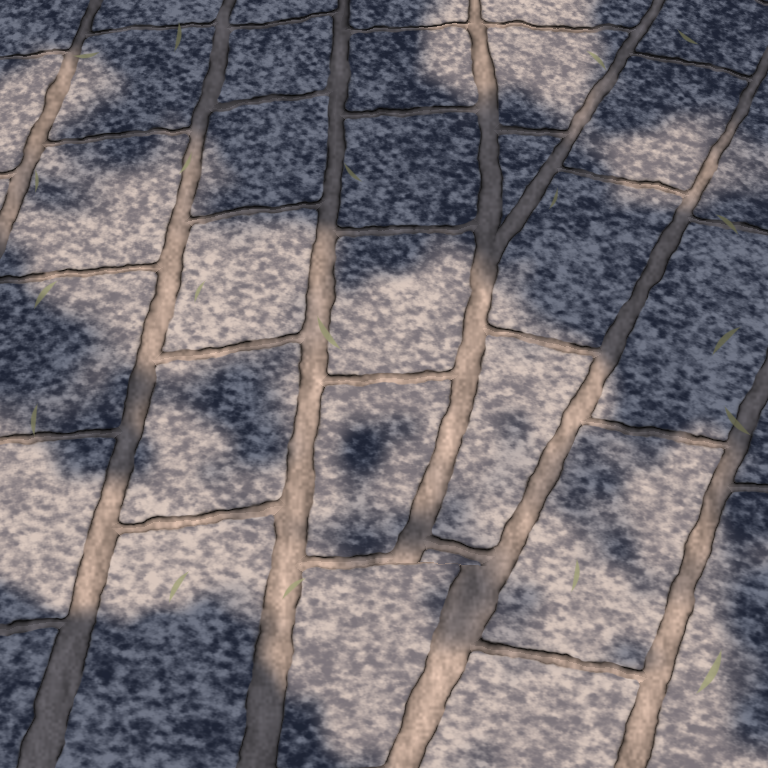
This texture is drawn by a Shadertoy shader. Its source:

```glsl
// Old granite setts seen in perspective: curved columns of rough blue-grey blocks,
// sandy joints, dappled warm sunlight and a few fallen leaves. Columns are bounded
// by quadratic curves; courses inside each column grow towards the viewer.

#define SHADE_DARK   vec3(0.12, 0.14, 0.20)
#define SHADE_PALE   vec3(0.44, 0.46, 0.52)
#define SUN_DARK     vec3(0.49, 0.46, 0.48)
#define SUN_PALE     vec3(0.85, 0.78, 0.74)
#define SAND_SHADE   vec3(0.34, 0.33, 0.35)
#define SAND_SUN     vec3(0.74, 0.64, 0.58)
#define LEAF_COLOR   vec3(0.53, 0.53, 0.40)
#define SUN_RANGE    vec2(0.46, 0.68)
#define CORNER       0.007
#define EDGE_WEAR    0.006
#define LEAF_CHANCE  0.55

// Joint curves: x = a + b v + c v^2, with v running down from the top.
const vec3 JOINTS[7] = vec3[7](
    vec3(0.124, -0.41, 0.0), vec3(0.297, -0.204, -0.048), vec3(0.449, -0.066, -0.048),
    vec3(0.615, 0.205, -0.448), vec3(0.86, -0.66, 0.0), vec3(1.045, -0.57, 0.05),
    vec3(1.27, -0.65, 0.2));

// Courses per column: v = a + b n + c n^2, and the tilt of the cross joints.
const vec4 COURSES[8] = vec4[8](
    vec4(0.08, 0.14, 0.015, -0.1), vec4(0.035, 0.125, 0.018, -0.09),
    vec4(0.026, 0.085, 0.0193, -0.14), vec4(0.035, 0.09, 0.021, -0.04),
    vec4(0.035, 0.12, 0.015, 0.03), vec4(0.085, 0.12, 0.03, 0.18),
    vec4(0.065, 0.22, 0.015, 0.17), vec4(0.1, 0.5, 0.05, 0.1));

float hash(vec2 p) {
    return fract(sin(dot(p, vec2(127.1, 311.7))) * 43758.5453);
}

float noise(vec2 p) {
    vec2 i = floor(p), f = fract(p);
    f = f * f * (3.0 - 2.0 * f);
    return mix(mix(hash(i), hash(i + vec2(1, 0)), f.x),
               mix(hash(i + vec2(0, 1)), hash(i + vec2(1, 1)), f.x), f.y);
}

float fbm(vec2 p, int octaves) {
    float sum = 0.0, total = 0.0, amp = 0.5;
    for (int i = 0; i < octaves; i++) {
        sum += amp * noise(p);
        total += amp;
        p = mat2(1.6, 1.2, -1.2, 1.6) * p + 17.3;
        amp *= 0.5;
    }
    return sum / total;
}

float curve(vec3 k, float t) { return k.x + t * (k.y + t * k.z); }

// Signed depth inside the nearest block (negative in the joint), its id,
// and how much the nearest edge faces away from the light.
float block(vec2 p, out vec2 id, out float shadowSide) {
    float left = -0.2, right = 1.3, v = p.y;
    int column = 0;
    for (int i = 0; i < 7; i++) {
        float x = curve(JOINTS[i], v);
        if (i == 4) x = max(x, curve(JOINTS[3], v));       // wedge column closes
        if ((i == 3 || i == 4) && v > 0.735)               // two columns merge
            x = curve(JOINTS[5], v) - 0.12 * (1.0 - v);
        if (x < p.x) { left = x; column = i + 1; }
        else right = min(right, x);
    }
    vec4 k = COURSES[column];
    float y = v - k.w * (p.x - 0.5 * (left + right));
    float n = (sqrt(max(k.y * k.y + 4.0 * k.z * (y - k.x), 0.0)) - k.y) / (2.0 * k.z);
    float row = floor(n);
    if (column == 2) row = min(row, 4.0);
    float top = y - curve(k.xyz, row);
    float bottom = curve(k.xyz, row + 1.0) - y;
    if (column == 2 && row > 3.5) bottom = 1.0;
    id = vec2(float(column), row);
    float loose = 0.7 + 0.6 * hash(id + 3.7);
    vec2 gap = vec2(0.008 + 0.016 * v, 0.003 + 0.007 * v) * loose;
    vec2 inside = vec2(0.92 * min(p.x - left, right - p.x), min(top, bottom)) - gap;
    shadowSide = inside.y < inside.x ? step(bottom, top) : 0.6;
    return CORNER - length(max(CORNER - inside, 0.0));
}

// Coverage of a slender leaf scattered on a jittered grid.
float leaf(vec2 p, float px) {
    vec2 cell = floor(p * 6.0);
    vec2 jitter = vec2(hash(cell + 1.3), hash(cell + 8.1)) - 0.5;
    vec2 q = p - (cell + 0.5 + 0.5 * jitter) / 6.0;
    float angle = 6.2832 * hash(cell + 5.9), c = cos(angle), s = sin(angle);
    q = mat2(c, s, -s, c) * q;
    float size = mix(0.015, 0.03, p.y) * (0.7 + 0.5 * hash(cell + 2.2));
    float t = q.x / size;
    float d = abs(q.y + 0.15 * size * t * t) - 0.16 * size * (1.0 - t * t);
    return step(hash(cell + 4.4), LEAF_CHANCE) * (1.0 - smoothstep(-px, px, d));
}

void mainImage(out vec4 fragColor, in vec2 fragCoord) {
    vec2 p = fragCoord / iResolution.xy;
    p.y = 1.0 - p.y;
    float px = 1.0 / iResolution.y;

    // Worn outlines
    vec2 wear = vec2(fbm(p * 34.0, 4), fbm(p * 34.0 + 41.0, 4)) - 0.5;
    vec2 id;
    float shadowSide;
    float depth = block(p + 2.0 * EDGE_WEAR * wear, id, shadowSide);
    float stone = smoothstep(-px, px, depth);

    // Sun patches: slanting bands of light broken up by foliage
    float band = cos(14.0 * (p.y - 0.17 - 0.47 * p.x));
    float foliage = fbm(p * vec2(5.5, 6.0) + vec2(7.4, 2.6), 3);
    float sun = smoothstep(SUN_RANGE.x, SUN_RANGE.y, foliage + 0.13 * band);

    // Mineral grain, coarser towards the viewer
    float near = 0.65 + 0.5 * p.y;
    vec2 g = vec2((p.x - 0.5) / near, 2.0 * log(near));
    float grain = fbm(vec2(g.x + 0.35 * g.y, g.y - 0.25 * g.x) * vec2(82.0, 125.0), 3);
    float grit = noise(p * 230.0) - 0.5;
    float mottle = fbm(p * 15.0 + 5.0, 3) - 0.5;
    float tone = grain + 0.14 * grit + 0.3 * mottle + 0.12 * (hash(id) - 0.5);
    tone = smoothstep(0.14, 0.9, tone);
    vec3 rock = mix(mix(SHADE_DARK, SHADE_PALE, tone), mix(SUN_DARK, SUN_PALE, tone), sun);

    // Sandy joints with dust and soft streaks, darkened below each block
    float dust = fbm(p * vec2(70.0, 26.0), 3) - 0.5;
    vec3 sand = mix(SAND_SHADE, SAND_SUN, sun) * (1.0 + 0.5 * dust + 0.2 * grit);
    sand *= 1.0 - 0.4 * shadowSide * exp(min(depth, 0.0) / 0.006);
    vec3 color = mix(sand, rock, stone);

    // Thin broken crevice, deepest on the shaded sides
    float crevice = exp(-abs(depth + 0.001) / 0.0018) * smoothstep(0.2, 0.5, noise(p * 45.0));
    color *= 1.0 - crevice * mix(0.3, 0.8, shadowSide);

    color = mix(color, LEAF_COLOR * (0.75 + 0.45 * sun), 0.85 * leaf(p, px));
    fragColor = vec4(color, 1.0);
}
```
